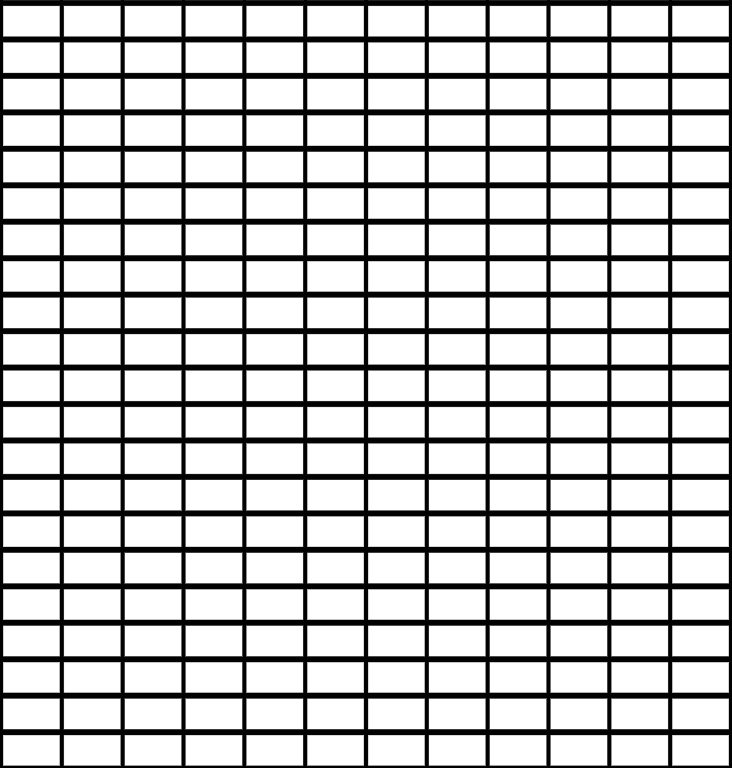
Give the GLSL for this pattern, as a Shadertoy shader.

```glsl
// Black ruled grid of wide rectangular cells, 12 across and 21 down, on white.

const vec3 PAPER_COLOR = vec3(1.0);
const vec3 INK_COLOR = vec3(0.008);

// All lengths are fractions of the canvas width (x) and height (y).
const vec2 CELL_PITCH = vec2(0.0831, 0.04747);
const vec2 LINE_WIDTH = vec2(0.0057, 0.0077);
const vec2 GRID_ANCHOR = vec2(0.5, 0.9961);  // crossing of a middle column line and the top row line
const float EDGE_SOFTNESS = 1.2;             // edge blend, in pixel footprints

// Distance to the nearest column line (x) and row line (y)
vec2 gridLineDistance(vec2 uv) {
    vec2 cell = (uv - GRID_ANCHOR) / CELL_PITCH;
    return abs(fract(cell + 0.5) - 0.5) * CELL_PITCH;
}

// Antialiased ink coverage of each line direction
vec2 lineCoverage(vec2 lineDistance, vec2 blendWidth) {
    return clamp((0.5 * LINE_WIDTH - lineDistance) / blendWidth + 0.5, 0.0, 1.0);
}

void mainImage(out vec4 fragColor, in vec2 fragCoord) {
    vec2 uv = fragCoord / iResolution.xy;
    vec2 blendWidth = EDGE_SOFTNESS / iResolution.xy;

    // Columns and rows merge where they cross
    vec2 coverage = lineCoverage(gridLineDistance(uv), blendWidth);
    float ink = max(coverage.x, coverage.y);

    fragColor = vec4(mix(PAPER_COLOR, INK_COLOR, ink), 1.0);
}
```
